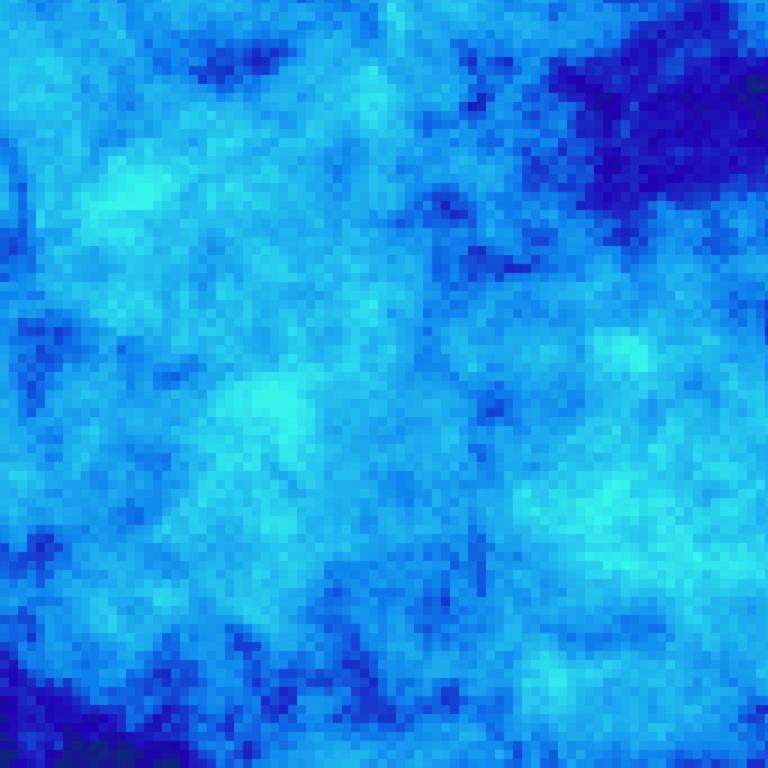
This texture is drawn by a three.js fragment shader. Its source:

```glsl
// Blocky blue mosaic: a grid of square cells coloured by layered value noise.
// Each cell's tone goes through a ramp from navy over azure to bright cyan;
// broad blobs sink two corners into dark blue and lift the middle.

varying vec2 vUv;

const float CELLS = 85.333;        // cells across the canvas
const float EDGE = 0.10;           // half width of the blend between cells
const float BASE_FREQUENCY = 5.0;  // patches across the canvas
const int OCTAVES = 4;
const float PATCH_AMOUNT = 1.25;   // strength of the largest patches
const float PATCH_FALLOFF = 0.79;  // strength kept by each finer octave
const float GRAIN = 0.38;          // tone change from cell to cell
const float WARP = 0.035;          // bending of the patches
const float BASE_TONE = 0.24;
const float SHADE_DEPTH = 2.0;     // darkening of the corner blobs
const float GLOW = 0.3;            // lightening of the middle

const vec3 NAVY = vec3(0.05, 0.15, 0.48);
const vec3 INDIGO = vec3(0.13, 0.00, 0.70);
const vec3 ULTRAMARINE = vec3(0.10, 0.16, 0.77);
const vec3 ROYAL = vec3(0.06, 0.38, 0.88);
const vec3 AZURE = vec3(0.06, 0.53, 0.93);
const vec3 SKY = vec3(0.10, 0.64, 0.93);
const vec3 LIGHT_SKY = vec3(0.13, 0.73, 0.93);
const vec3 CYAN = vec3(0.17, 0.84, 0.93);
const vec3 BRIGHT_CYAN = vec3(0.21, 0.96, 0.92);

float hash(vec2 p) {
  return fract(sin(dot(p, vec2(127.1, 311.7))) * 43758.5453);
}

// Value noise from -1 to 1
float noise(vec2 p) {
  vec2 i = floor(p);
  vec2 f = fract(p);
  f = f * f * (3.0 - 2.0 * f);
  float low = mix(hash(i), hash(i + vec2(1.0, 0.0)), f.x);
  float high = mix(hash(i + vec2(0.0, 1.0)), hash(i + vec2(1.0, 1.0)), f.x);
  return 2.0 * mix(low, high, f.y) - 1.0;
}

mat2 rotation(float angle) {
  float c = cos(angle);
  float s = sin(angle);
  return mat2(c, -s, s, c);
}

// Soft ellipse, 1 at its centre, with its long axis at the given angle
float blob(vec2 p, vec2 centre, vec2 radii, float angle) {
  vec2 d = rotation(angle) * (p - centre) / radii;
  d = (rotation(angle) * (p - centre)) / radii;
  return exp(-dot(d, d));
}

// Patches of several sizes, each octave turned to hide the lattice
float patches(vec2 p) {
  float sum = 0.0;
  float amount = PATCH_AMOUNT;
  p *= BASE_FREQUENCY;
  for (int k = 0; k < OCTAVES; k++) {
    sum += amount * noise(p);
    p = rotation(0.6) * p * 2.0 + vec2(17.3, 9.1);
    amount *= PATCH_FALLOFF;
  }
  return sum;
}

// Tone in standard deviations around the middle blue
float cellTone(vec2 cell) {
  vec2 p = (cell + 0.5) / CELLS;
  vec2 bent = p + WARP * vec2(noise(p * 7.0 + 31.0), noise(p * 7.0 + 57.0));
  float shade = blob(bent, vec2(0.18, 0.02), vec2(0.30, 0.17), 0.0)
              + blob(bent, vec2(0.92, 0.88), vec2(0.27, 0.14), 0.6);
  float glow = blob(bent, vec2(0.45, 0.62), vec2(0.25, 0.30), 0.0);
  float grain = 2.0 * hash(cell + 0.37) - 1.0;
  return BASE_TONE + patches(bent) + GRAIN * grain
       - SHADE_DEPTH * shade + GLOW * glow;
}

float ramp(float from, float to, float x) {
  return clamp((x - from) / (to - from), 0.0, 1.0);
}

// Stops are spaced so that each blue covers its share of the cells
vec3 palette(float tone) {
  vec3 c = mix(NAVY, INDIGO, ramp(-3.4, -2.6, tone));
  c = mix(c, ULTRAMARINE, ramp(-2.6, -1.75, tone));
  c = mix(c, ROYAL, ramp(-1.75, -1.10, tone));
  c = mix(c, AZURE, ramp(-1.10, -0.55, tone));
  c = mix(c, SKY, ramp(-0.55, 0.08, tone));
  c = mix(c, LIGHT_SKY, ramp(0.08, 0.76, tone));
  c = mix(c, CYAN, ramp(0.76, 1.51, tone));
  return mix(c, BRIGHT_CYAN, ramp(1.51, 2.4, tone));
}

vec3 cellColour(vec2 cell) {
  return palette(cellTone(cell));
}

void main() {
  // Blend the four nearest cells over a narrow band at their borders
  vec2 q = vUv * CELLS - 0.5;
  vec2 cell = floor(q);
  vec2 f = smoothstep(0.5 - EDGE, 0.5 + EDGE, fract(q));
  vec3 low = mix(cellColour(cell), cellColour(cell + vec2(1.0, 0.0)), f.x);
  vec3 high = mix(cellColour(cell + vec2(0.0, 1.0)), cellColour(cell + vec2(1.0, 1.0)), f.x);
  gl_FragColor = vec4(mix(low, high, f.y), 1.0);
}
```
